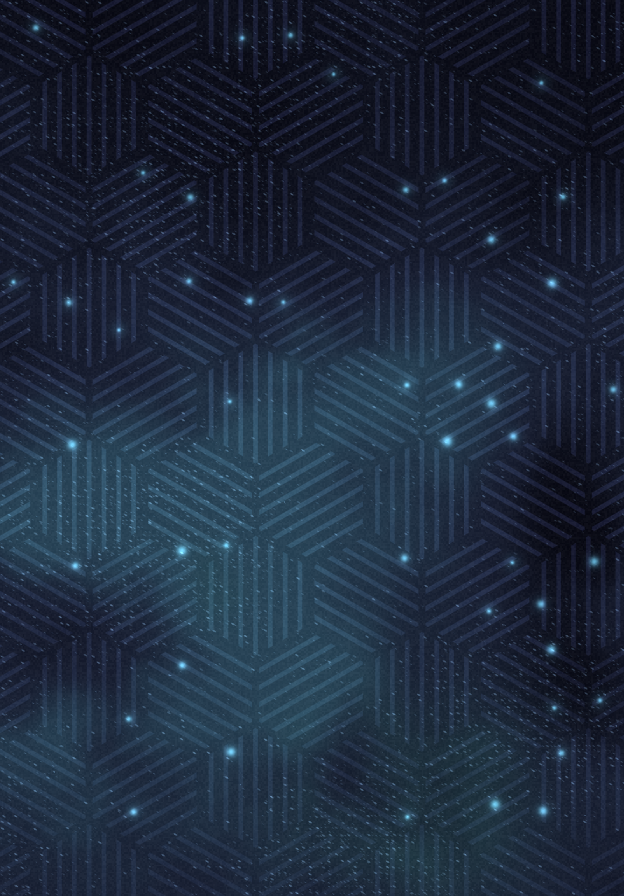
This pattern is drawn by a WebGL 2 fragment shader. Its source:

```glsl
#version 300 es
precision highp float;
// Three-way striped hexagons, faintly lit, over a speckled night-blue nebula.

#define HEX_PITCH 0.1238               // hexagon spacing, in canvas heights
#define HEX_ORIGIN vec2(0.2852, 0.5495)
#define HEX_INSET 0.468                // apothem that clips the stripes
#define STRIPE_PITCH 0.1335            // in hexagon spacings
#define STRIPE_HALF 0.021
#define INK vec3(0.040, 0.045, 0.085)
#define NAVY vec3(0.098, 0.122, 0.196)
#define TEAL vec3(0.160, 0.265, 0.340)
#define GREEN vec3(0.160, 0.310, 0.330)
#define FLECK vec3(0.330, 0.430, 0.510)
#define STAR vec3(0.280, 0.520, 0.600)
#define GRAIN 0.035

uniform vec2 u_resolution;
out vec4 fragColor;

float hash(vec2 p) {
  vec3 q = fract(p.xyx * 0.1031);
  q += dot(q, q.yzx + 33.33);
  return fract((q.x + q.y) * q.z);
}

vec2 hash2(vec2 p) { return vec2(hash(p + 17.3), hash(p + 71.9)); }

float noise(vec2 p) {
  vec2 i = floor(p), f = fract(p);
  f = f * f * (3.0 - 2.0 * f);
  return mix(mix(hash(i), hash(i + vec2(1, 0)), f.x),
             mix(hash(i + vec2(0, 1)), hash(i + 1.0), f.x), f.y);
}

float fbm(vec2 p) {
  float sum = 0.0, amp = 0.5;
  for (int i = 0; i < 5; i++) {
    sum += amp * noise(p);
    p = mat2(1.6, 1.2, -1.2, 1.6) * p + 9.7;
    amp *= 0.5;
  }
  return sum;
}

float cloud(vec2 p, vec2 center, float radius) {
  vec2 d = (p - center) / radius;
  return exp(-dot(d, d));
}

// Coverage of the stripes; their direction cycles over three hexagon classes
float stripes(vec2 p) {
  vec2 u = (p - HEX_ORIGIN) / HEX_PITCH;
  vec2 cell = vec2(1.0, sqrt(3.0));
  vec2 a = round(u / cell) * cell;
  vec2 b = (round(u / cell - 0.5) + 0.5) * cell;
  vec2 center = distance(u, a) < distance(u, b) ? a : b;
  float row = round(center.y * 2.0 / cell.y);
  float kind = mod(round(center.x - 0.5 * row) - row, 3.0);

  float across = 0.0, hexDist = 0.0;
  for (int i = 0; i < 3; i++) {
    float angle = radians(60.0 * float(i));
    float along = dot(u - center, vec2(cos(angle), sin(angle)));
    hexDist = max(hexDist, abs(along));
    if (abs(float(i) - kind) < 0.5) across = along;
  }
  float nearest = clamp(round(across / STRIPE_PITCH), -3.0, 3.0) * STRIPE_PITCH;
  float d = max(abs(across - nearest) - STRIPE_HALF, hexDist - HEX_INSET);
  return clamp(0.5 - d * HEX_PITCH * u_resolution.y, 0.0, 1.0);
}

// Short slanted dashes, one at most per cell
float flecks(vec2 p, float cells, float density) {
  vec2 g = p * cells, id = floor(g);
  vec2 d = fract(g) - mix(vec2(0.35), vec2(0.65), hash2(id));
  d = mat2(0.87, 0.5, -0.5, 0.87) * d;
  float dist = length(d * vec2(1.0, 2.2)) - 0.28;
  float aa = cells / u_resolution.y;
  float shape = 1.0 - smoothstep(-aa, aa, dist);
  return shape * step(hash(id + 5.1), density) * mix(0.3, 1.0, hash(id + 41.7));
}

// Sparse round stars with a soft halo
float stars(vec2 p, float cells) {
  vec2 g = p * cells, id = floor(g);
  float r = length(fract(g) - mix(vec2(0.25), vec2(0.75), hash2(id)));
  float size = mix(0.035, 0.085, hash(id + 3.3));
  float glow = exp(-r * r / (size * size)) + 0.2 * exp(-r * r * 40.0);
  return glow * step(hash(id + 29.0), 0.24);
}

void main() {
  vec2 p = gl_FragCoord.xy / u_resolution.y;

  // Nebula light: broad glows broken up by noise
  float wisps = fbm(p * 7.0 + 3.0);
  vec2 w = p + 0.13 * (vec2(wisps, fbm(p * 7.0 + 31.0)) - 0.48);
  float light = 0.10 + 0.28 * (1.0 - smoothstep(0.35, 0.95, p.y));
  light += 0.60 * cloud(w, vec2(0.43, 0.56), 0.17) + 0.48 * cloud(w, vec2(0.25, 0.38), 0.15);
  light += 0.30 * cloud(w, vec2(0.08, 0.44), 0.09) + 0.25 * cloud(w, vec2(0.14, 0.22), 0.20);
  light += 0.40 * cloud(w, vec2(0.38, 0.24), 0.06);
  light -= 0.45 * cloud(w, vec2(0.64, 0.43), 0.09) + 0.32 * cloud(w, vec2(0.67, 0.25), 0.10);
  light = clamp(light * mix(0.55, 1.4, wisps) + 0.22 * (wisps - 0.5), 0.0, 1.0);
  vec3 color = mix(INK, NAVY, smoothstep(0.0, 0.42, light));
  color = mix(color, TEAL, smoothstep(0.35, 0.95, light));
  float green = cloud(w, vec2(0.48, 0.12), 0.11) + 0.35 * cloud(w, vec2(0.25, 0.36), 0.05);
  color = mix(color, GREEN, clamp(green * wisps * 1.3, 0.0, 0.8));

  // Worn stripes, fainter toward the bottom
  float wear = mix(0.7, 1.1, noise(p * 14.0)) * mix(0.55, 1.0, smoothstep(0.0, 0.45, p.y));
  vec3 stripeLight = mix(vec3(0.055, 0.060, 0.110), vec3(0.055, 0.090, 0.110), light);
  color += stripeLight * stripes(p) * wear;

  // Grain, flecks and stars
  color += GRAIN * (hash(floor(p * 512.0)) - 0.5);
  float dust = mix(0.05, 0.32, smoothstep(0.3, 0.7, noise(p * 5.0 + 60.0)));
  color += FLECK * (0.55 * flecks(p, 140.0, dust) + 0.35 * flecks(p + 2.7, 230.0, dust));
  color += STAR * stars(p, 17.0);
  fragColor = vec4(color, 1.0);
}
```
